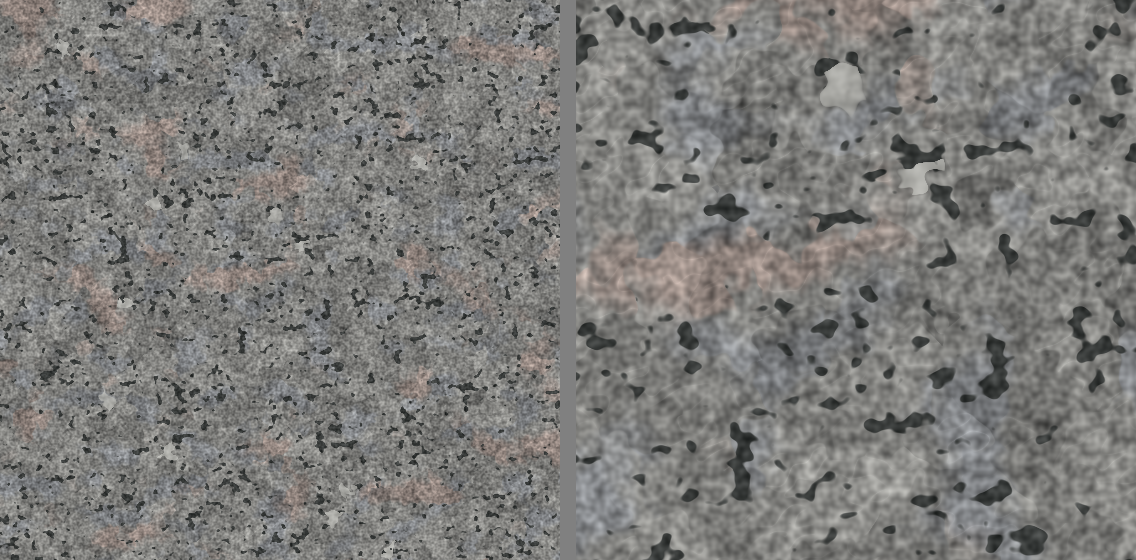
Left: the whole. Right: its middle third, enlarged.
This texture is drawn by a WebGL 2 fragment shader. Its source:

```glsl
#version 300 es
precision highp float;
// Rough grey granite: mottled feldspar, black mica flecks, faint pink and blue patches.

#define BASE_TONE 0.497
#define CRYSTAL_SCALE 38.0
#define CRYSTAL_CONTRAST 0.13
#define GRAIN_SCALE 105.0
#define GRAIN_CONTRAST 0.19
#define FINE_CONTRAST 0.17
#define FLECK_SCALE 64.0
#define FLECK_LEVEL 0.37
#define FLECK_EDGE 0.06
#define PATCH_SCALE 11.0
#define PINK_AMOUNT 0.8
#define BLUE_AMOUNT 0.7

uniform vec2 u_resolution;
out vec4 fragColor;

uint mixBits(uint x) {
    x = x * 747796405u + 2891336453u;
    x = ((x >> ((x >> 28u) + 4u)) ^ x) * 277803737u;
    return (x >> 22u) ^ x;
}

// Three random values in 0..1 for a lattice cell.
vec3 hash3(vec2 cell) {
    uvec2 c = uvec2(ivec2(cell));
    uint a = mixBits(c.x + mixBits(c.y));
    uint b = mixBits(a);
    uint d = mixBits(b);
    return vec3(uvec3(a, b, d) >> 8u) / 16777216.0;
}

float cornerSlope(vec2 cell, vec2 offset) {
    float angle = 6.28319 * hash3(cell).x;
    return dot(vec2(cos(angle), sin(angle)), offset);
}

// Gradient noise, about -0.7 to 0.7.
float noise(vec2 p) {
    vec2 i = floor(p), f = p - i;
    vec2 u = f * f * f * (f * (f * 6.0 - 15.0) + 10.0);
    vec2 e = vec2(1.0, 0.0);
    float low = mix(cornerSlope(i, f), cornerSlope(i + e.xy, f - e.xy), u.x);
    float high = mix(cornerSlope(i + e.yx, f - e.yx), cornerSlope(i + e.xx, f - e.xx), u.x);
    return mix(low, high, u.y);
}

// Random values per crystal, blended softly across the crystal borders.
vec3 crystals(vec2 p) {
    vec2 i = floor(p);
    vec3 sum = vec3(0.0);
    float total = 0.0;
    for (int y = -1; y <= 1; y++) {
        for (int x = -1; x <= 1; x++) {
            vec2 cell = i + vec2(x, y);
            vec2 toSeed = cell + hash3(cell + 531.0).xy - p;
            float weight = exp(-28.0 * dot(toSeed, toSeed));
            sum += weight * hash3(cell);
            total += weight;
        }
    }
    return sum / max(total, 1e-12);
}

// Dark mica: small blobs gathered in loose clusters, slightly drawn out sideways.
float fleckField(vec2 p) {
    vec2 q = vec2(0.86 * p.x + 0.15 * p.y, p.y - 0.12 * p.x);
    return noise(q * FLECK_SCALE + 17.0)
         + 0.52 * noise(q * FLECK_SCALE * 2.1 + 71.0)
         + 0.48 * noise(q * FLECK_SCALE * 0.27 + 43.0);
}

void main() {
    vec2 p = gl_FragCoord.xy / min(u_resolution.x, u_resolution.y);

    // Ragged crystal shapes
    vec2 warp = vec2(noise(p * 70.0 + 9.0), noise(p * 70.0 + 203.0));
    vec3 crystal = crystals(p * CRYSTAL_SCALE + 0.55 * warp);

    // Grey mottling from coarse to fine
    float grain = noise(p * GRAIN_SCALE + 5.0);
    float fine = noise(p * GRAIN_SCALE * 2.15 + 91.0);
    float tone = BASE_TONE + CRYSTAL_CONTRAST * (crystal.x - 0.5);
    tone += GRAIN_CONTRAST * grain + FINE_CONTRAST * fine;
    tone += 0.06 * noise(p * 24.0 + 61.0);

    // Pale cleavage lines, rising to the right
    vec2 along = vec2(p.x + 0.5 * p.y, p.y - 0.5 * p.x) * vec2(34.0, 72.0);
    float ridge = 1.0 - abs(noise(along + 0.5 * warp));
    tone += 0.07 * pow(ridge, 14.0) * smoothstep(0.35, 0.8, crystal.y);
    vec3 color = tone * vec3(1.004, 1.002, 0.978);

    // Pink and blue-grey feldspar patches
    vec2 patchPos = p * vec2(0.8, 1.15) * PATCH_SCALE + 0.12 * warp;
    float patchShift = 0.35 * (crystal.y - 0.5);
    float pink = smoothstep(0.2, 0.48, noise(patchPos + 29.0) + patchShift);
    float blue = smoothstep(0.08, 0.4, noise(patchPos * 1.5 + 83.0) - patchShift);
    color *= mix(vec3(1.0), vec3(1.12, 1.0, 0.97), PINK_AMOUNT * pink);
    color *= mix(vec3(1.0), vec3(0.97, 1.0, 1.07), BLUE_AMOUNT * blue * (1.0 - pink));

    // Rare white chips
    float chip = smoothstep(0.984, 0.995, crystal.z);
    color = mix(color, vec3(0.72, 0.72, 0.70) + 0.12 * grain, 0.8 * chip);

    // Mica flecks, kept sparse inside the pink crystals
    float edge = max(FLECK_EDGE, 0.5 * FLECK_SCALE / u_resolution.y);
    float level = FLECK_LEVEL + 0.25 * pink + 0.3 * chip;
    float fleck = smoothstep(level - edge, level + edge, fleckField(p));
    vec3 mica = vec3(0.205, 0.217, 0.212) + 0.10 * grain + 0.13 * fine;
    color = mix(color, mica, 0.96 * fleck);

    fragColor = vec4(clamp(color, 0.0, 1.0), 1.0);
}
```
